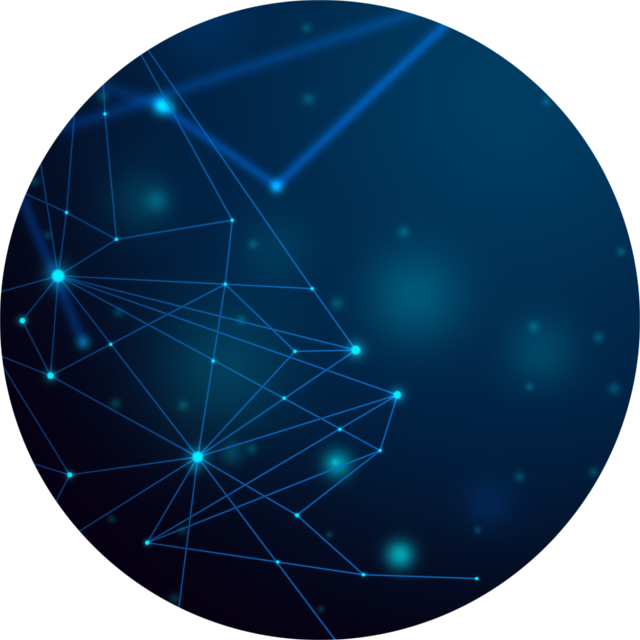
Write a Shadertoy shader that draws this background.

```glsl
// A glowing network of linked nodes over blurred lights, inside a deep blue disc.
#define DISC_RADIUS 0.5
#define LINK_WIDTH 0.0015
#define HUB_RADIUS 0.0115
#define MOTE_CELLS 9.0
#define MOTE_STRENGTH 0.22
#define SKY_BRIGHT vec3(0.000, 0.235, 0.385)
#define SKY_MID vec3(0.005, 0.135, 0.265)
#define SKY_DARK vec3(0.022, 0.005, 0.070)
#define LINK_COLOR vec3(0.050, 0.420, 0.760)
#define NODE_COLOR vec3(0.020, 0.930, 0.980)
#define TEAL vec3(0.000, 0.720, 0.680)
#define BLUE vec3(0.000, 0.300, 0.680)

// Junctions of the network, ordered from the largest to the smallest.
const vec2 NODES[24] = vec2[24](
    vec2(.091, .569), vec2(.309, .286), vec2(.556, .453), vec2(.621, .383),
    vec2(.079, .413), vec2(.035, .499), vec2(.109, .258), vec2(.230, .152),
    vec2(.464, .195), vec2(.568, .102), vec2(.745, .096), vec2(.594, .296),
    vec2(.461, .451), vec2(.488, .549), vec2(.352, .556), vec2(.363, .656),
    vec2(.182, .626), vec2(.104, .668), vec2(.164, .822), vec2(.173, .462),
    vec2(.444, .378), vec2(.333, .436), vec2(.531, .329), vec2(.434, .122));

// One continuous thread: each neighbouring pair of indices is a link.
const int THREAD[39] = int[39](
    18, 16, 15, 14, 13, 2, 12, 14, 0, 16, 17, 0, 5, 4, 0, 14, 12, 1, 6, 1,
    4, 14, 1, 0, 2, 1, 3, 0, 11, 3, 7, 11, 8, 1, 7, 9, 8, 9, 10);

// Links that leave the disc: node index, angle on the rim.
const vec2 SPOKES[14] = vec2[14](
    vec2(0, 3.053), vec2(0, 2.632), vec2(17, 2.446), vec2(17, 2.736),
    vec2(18, 2.314), vec2(15, 2.164), vec2(13, 2.138), vec2(4, 3.256),
    vec2(1, 3.862), vec2(1, 4.256), vec2(1, 4.759), vec2(6, 3.608),
    vec2(6, 3.743), vec2(6, 3.290));

// Out of focus lights: centre, radius, strength.
const vec4 LIGHTS[12] = vec4[12](
    vec4(.647, .535, .075, .24), vec4(.844, .450, .055, .16),
    vec4(.345, .420, .105, .20), vec4(.430, .610, .060, .10),
    vec4(.220, .686, .050, .14), vec4(.245, .686, .018, .25),
    vec4(.254, .835, .014, .85), vec4(.527, .275, .022, .65),
    vec4(.625, .133, .022, .80), vec4(.432, .708, .011, .40),
    vec4(.130, .465, .011, .35), vec4(.362, .292, .018, .22));

float hash(vec2 p) {
    return fract(sin(dot(p, vec2(127.1, 311.7))) * 43758.5);
}

float segmentDistance(vec2 p, vec2 a, vec2 b) {
    vec2 ap = p - a, ab = b - a;
    return length(ap - ab * clamp(dot(ap, ab) / dot(ab, ab), 0.0, 1.0));
}

float falloff(float d, float radius) {
    return exp(-d * d / (radius * radius));
}

vec3 sky(vec2 p) {
    float d = distance(p, vec2(0.80, 0.85));
    vec3 color = mix(SKY_BRIGHT, SKY_MID, smoothstep(0.0, 0.55, d));
    return mix(color, SKY_DARK, smoothstep(0.45, 0.95, d));
}

// Small faint lights, at most one per grid cell.
float motes(vec2 p) {
    vec2 cell = floor(p * MOTE_CELLS);
    vec2 offset = 0.25 + 0.5 * vec2(hash(cell), hash(cell + 17.0));
    float radius = mix(0.05, 0.09, hash(cell + 31.0));
    float present = step(0.6, hash(cell + 53.0));
    return present * falloff(distance(fract(p * MOTE_CELLS), offset), radius);
}

// Wide blurred strands behind the sharp network.
float strands(vec2 p) {
    vec2 bend = vec2(0.432, 0.710);
    float glow = 0.48 * falloff(segmentDistance(p, bend, vec2(0.70, 0.965)), 0.009);
    glow += 0.42 * falloff(segmentDistance(p, bend, vec2(0.25, 0.835)), 0.009);
    glow += 0.20 * falloff(segmentDistance(p, vec2(0.25, 0.835), vec2(0.12, 0.88)), 0.012);
    glow += 0.25 * falloff(segmentDistance(p, vec2(0.10, 0.80), vec2(0.66, 0.985)), 0.011);
    return glow + 0.32 * falloff(segmentDistance(p, vec2(0.03, 0.70), vec2(0.13, 0.465)), 0.010);
}

float linkDistance(vec2 p) {
    float d = 1.0;
    for (int i = 0; i < 38; i++)
        d = min(d, segmentDistance(p, NODES[THREAD[i]], NODES[THREAD[i + 1]]));
    for (int i = 0; i < 14; i++) {
        float angle = SPOKES[i].y;
        vec2 rim = 0.5 + DISC_RADIUS * vec2(cos(angle), sin(angle));
        d = min(d, segmentDistance(p, NODES[int(SPOKES[i].x)], rim));
    }
    return d;
}

void mainImage(out vec4 fragColor, in vec2 fragCoord) {
    float scale = min(iResolution.x, iResolution.y), pixel = 1.0 / scale;
    vec2 p = (fragCoord - 0.5 * iResolution.xy) / scale + 0.5;

    // Blurred backdrop
    vec3 color = sky(p) + BLUE * strands(p) + TEAL * MOTE_STRENGTH * motes(p);
    color += BLUE * 0.16 * falloff(distance(p, vec2(0.763, 0.212)), 0.04);
    color += BLUE * 0.16 * falloff(distance(p, vec2(0.31, 0.98)), 0.07);
    for (int i = 0; i < 12; i++)
        color += TEAL * LIGHTS[i].w * falloff(distance(p, LIGHTS[i].xy), LIGHTS[i].z);

    // Links fade towards the dark left side
    float opacity = mix(0.45, 0.85, smoothstep(0.05, 0.5, p.x));
    color = mix(color, LINK_COLOR, opacity * falloff(linkDistance(p), LINK_WIDTH));

    // Nodes with halos
    for (int i = 0; i < 24; i++) {
        float radius = max(HUB_RADIUS * exp(-0.18 * float(i)), 0.0021);
        float d = distance(p, NODES[i]);
        color += NODE_COLOR * 0.35 * falloff(d, 1.8 * radius);
        color = mix(color, NODE_COLOR, 1.0 - smoothstep(0.55 * radius, radius + pixel, d));
    }

    // White surround
    float outside = smoothstep(-pixel, pixel, distance(p, vec2(0.5)) - DISC_RADIUS);
    fragColor = vec4(mix(clamp(color, 0.0, 1.0), vec3(1.0), outside), 1.0);
}
```
